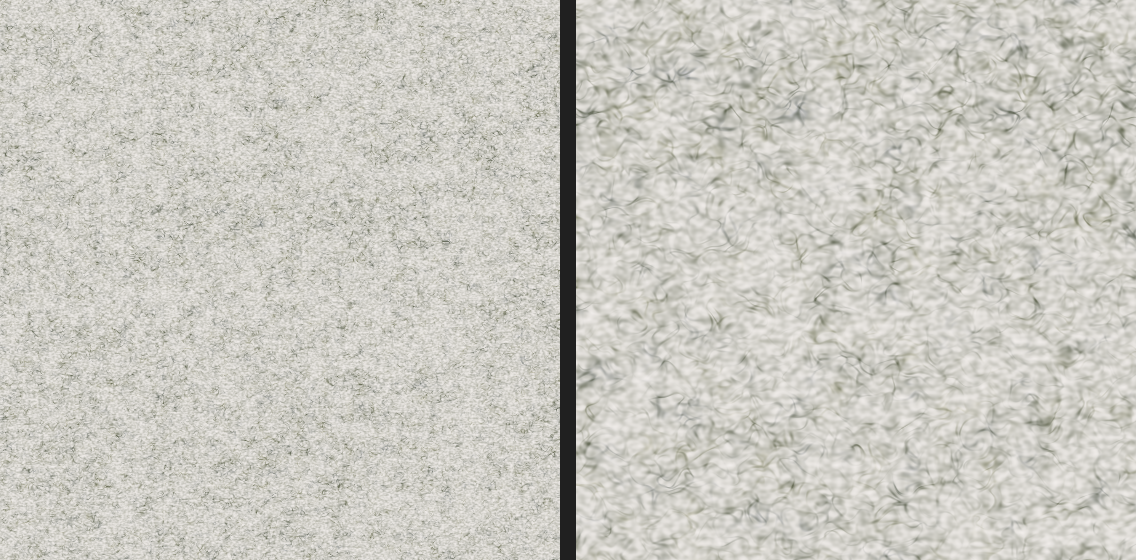
Left, the full canvas; right, a detail of the centre.
A WebGL 2 fragment shader for this texture:

```glsl
#version 300 es
precision highp float;
// Pale wool felt: a light, fine-grained ground with curly olive-grey fibres.
// Fibres are the zero lines of warped gradient noise, gathered into irregular
// clumps by a broader noise that also shades the ground beneath them.

uniform vec2 u_resolution;
out vec4 fragColor;

float hash(vec2 cell) {
    uvec2 k = uvec2(ivec2(cell)) * uvec2(1597u, 3571u);
    uint h = (k.x ^ (k.y << 7)) * 747796u + k.y * 2891u;
    h = (h ^ (h >> 15)) * 277803u;
    h = (h ^ (h >> 13)) * 668265u;
    return float((h ^ (h >> 16)) & 65535u) / 65536.0;
}

float slope(vec2 cell, vec2 offset) {
    float angle = 6.2832 * hash(cell);
    return dot(vec2(cos(angle), sin(angle)), offset);
}

// Gradient noise, roughly -0.7 to 0.7
float noise(vec2 p) {
    vec2 i = floor(p), f = p - i;
    vec2 u = f * f * f * (f * (f * 6.0 - 15.0) + 10.0);
    vec2 e = vec2(1.0, 0.0);
    return mix(mix(slope(i, f), slope(i + e, f - e), u.x),
               mix(slope(i + e.yx, f - e.yx), slope(i + 1.0, f - 1.0), u.x), u.y);
}

// Uneven patches, a little wider than tall
float clumps(vec2 p) {
    vec2 q = p * vec2(0.88, 1.12);
    float c = 0.16 * noise(q * 4.0 + 3.7) + 0.26 * noise(q * 12.0 + 17.3);
    c += 0.5 * noise(q * 29.0 + 41.1) + 0.55 * noise(q * 58.0 + 83.9);
    return smoothstep(-0.42, 0.65, c);
}

// Thin curling threads in three sizes, broken into short lengths
float fibres(vec2 p) {
    vec2 curl = vec2(noise(p * 75.0 + 7.1), noise(p * 75.0 + 131.4));
    vec2 q = (p + 0.006 * curl) * vec2(0.9, 1.15);
    float sum = 0.0;
    float scale = 60.0;
    for (int i = 0; i < 3; i++) {
        float line = abs(noise(q * scale + 57.3 * float(i + 1)));
        sum += 1.0 - smoothstep(0.0, 0.0016 * scale, line);
        scale *= 1.36;
    }
    float breaks = smoothstep(-0.35, 0.35, noise(p * vec2(105.0, 130.0) + 311.7));
    return sum * (0.35 + 1.3 * breaks);
}

// Short, mostly horizontal nap
float nap(vec2 p) {
    float coarse = noise(p * vec2(100.0, 175.0) + 9.2);
    float fine = noise(p * vec2(210.0, 300.0) + 71.6);
    return 0.1 * coarse + 0.15 * fine;
}

void main() {
    vec2 p = gl_FragCoord.xy / u_resolution.y;
    float clump = clumps(p);
    float thread = fibres(p) * (0.18 + 0.82 * clump);

    // Ground, clump shadow and threads, with the brightest nap held back
    float tone = 0.867 + nap(p) - 0.055 * clump - 0.125 * thread;
    tone -= 0.4 * max(tone - 0.885, 0.0);
    tone = max(tone, 0.42);

    vec3 olive = vec3(0.55, 0.56, 0.50);
    vec3 wool = vec3(0.87, 0.86, 0.84);
    vec3 colour = mix(olive, wool, (tone - 0.55) / 0.32);

    // Some threads lean warmer or cooler
    float tint = noise(p * 45.0 + 203.5) * min(thread, 1.0);
    colour += tint * vec3(0.02, 0.012, -0.04);
    fragColor = vec4(clamp(colour, 0.0, 1.0), 1.0);
}
```
